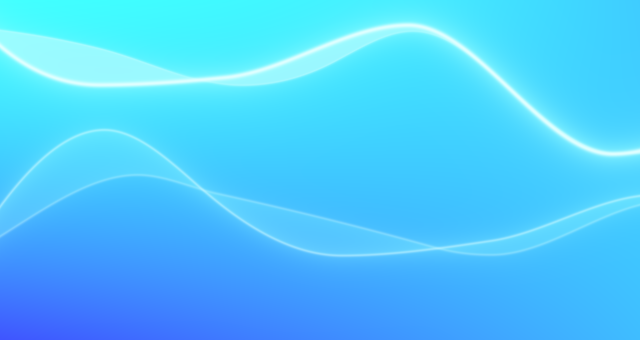
A WebGL 1 fragment shader for this background:

```glsl
precision highp float;
// Two translucent light ribbons drift over a cyan-to-blue gradient.
// Each ribbon is bounded by two smooth cubic waves; the area between them is
// tinted, and each wave is drawn as a bright core with a soft halo.

#define UPPER_CORE 0.0075
#define LOWER_CORE 0.0042
#define HALO_WIDTH 0.030
#define BLOOM_WIDTH 0.11
#define BLOOM_STRENGTH 0.16
#define UPPER_TINT 0.52
#define LOWER_TINT 0.20
#define BASE_RED 0.245
#define LIGHT_COLOR vec3(0.90, 1.0, 1.0)
#define HALO_COLOR vec3(0.60, 1.0, 1.0)

uniform vec2 u_resolution;

// Cubic from knot a to knot b; a knot is (x, height, slope).
// Returns height and slope.
vec2 hermite(float x, vec3 a, vec3 b) {
  float span = b.x - a.x;
  float t = clamp((x - a.x) / span, 0.0, 1.0);
  float s = 1.0 - t;
  float height = mix(a.y, b.y, t * t * (3.0 - 2.0 * t))
               + span * t * s * (s * a.z - t * b.z);
  float slope = 6.0 * t * s * (b.y - a.y) / span
              + s * (1.0 - 3.0 * t) * a.z + t * (3.0 * t - 2.0) * b.z;
  return vec2(height, slope);
}

// Smooth wave through six knots.
vec2 wave(float x, vec3 a, vec3 b, vec3 c, vec3 d, vec3 e, vec3 f) {
  if (x < b.x) return hermite(x, a, b);
  if (x < c.x) return hermite(x, b, c);
  if (x < d.x) return hermite(x, c, d);
  if (x < e.x) return hermite(x, d, e);
  return hermite(x, e, f);
}

// Approximate distance to a wave, in canvas heights.
float waveDistance(vec2 uv, vec2 w) {
  float slope = w.y * u_resolution.y / u_resolution.x;
  return abs(uv.y - w.x) / sqrt(1.0 + slope * slope);
}

// Soft coverage of the area between two waves.
float between(float y, float a, float b) {
  float soft = 1.0 / u_resolution.y;
  return smoothstep(-soft, soft, y - min(a, b))
       * smoothstep(-soft, soft, max(a, b) - y);
}

// Add a halo, then a core, along one wave.
vec3 drawLine(vec3 color, float dist, float width, float core, float halo) {
  float q = dist / width;
  color = mix(color, HALO_COLOR, halo * exp(-dist / HALO_WIDTH));
  return mix(color, LIGHT_COLOR, core * exp(-q * q));
}

// Parabolic blend of the green channel through bottom, middle and top rows.
vec3 backdrop(vec2 uv) {
  float bottom = mix(0.33, 0.74, uv.x);
  float middle = mix(0.78, 0.795, uv.x);
  float top = mix(1.0, 0.80, uv.x * uv.x);
  float y = uv.y;
  float green = bottom * (1.0 - y) * (1.0 - 2.0 * y)
              + middle * 4.0 * y * (1.0 - y)
              + top * y * (2.0 * y - 1.0);
  return vec3(BASE_RED, green, 1.0);
}

void main() {
  vec2 uv = gl_FragCoord.xy / u_resolution;

  // Boundary waves of the two ribbons
  vec2 upperMain = wave(uv.x,
    vec3(0.0, 0.865, -1.6), vec3(0.156, 0.75, 0.0), vec3(0.352, 0.772, 0.19),
    vec3(0.638, 0.926, 0.0), vec3(0.957, 0.547, 0.0), vec3(1.0, 0.556, 0.38));
  vec2 upperThin = wave(uv.x,
    vec3(0.0, 0.912, -0.23), vec3(0.156, 0.858, -0.47), vec3(0.378, 0.748, 0.0),
    vec3(0.521, 0.816, 0.98), vec3(0.645, 0.907, 0.0), vec3(0.964, 0.549, 0.0));
  vec2 lowerMain = wave(uv.x,
    vec3(0.0, 0.392, 2.54), vec3(0.163, 0.618, 0.0), vec3(0.3125, 0.449, -1.66),
    vec3(0.534, 0.248, 0.0), vec3(0.768, 0.292, 0.28), vec3(1.0, 0.424, 0.23));
  vec2 lowerThin = wave(uv.x,
    vec3(0.0, 0.304, 1.17), vec3(0.215, 0.485, 0.0), vec3(0.339, 0.431, -0.41),
    vec3(0.684, 0.27, -0.53), vec3(0.768, 0.25, 0.0), vec3(1.0, 0.397, 0.47));
  float upperDist = waveDistance(uv, upperMain);

  // Gradient, wide bloom and ribbon tints
  vec3 color = backdrop(uv);
  color = mix(color, HALO_COLOR, BLOOM_STRENGTH * exp(-upperDist / BLOOM_WIDTH));
  color = mix(color, LIGHT_COLOR,
              UPPER_TINT * between(uv.y, upperMain.x, upperThin.x));
  color = mix(color, HALO_COLOR,
              LOWER_TINT * between(uv.y, lowerMain.x, lowerThin.x));

  // Glowing edges, faint to bright
  color = drawLine(color, waveDistance(uv, lowerThin), LOWER_CORE, 0.26, 0.11);
  color = drawLine(color, waveDistance(uv, lowerMain), LOWER_CORE, 0.42, 0.26);
  color = drawLine(color, waveDistance(uv, upperThin), LOWER_CORE, 0.24, 0.22);
  color = drawLine(color, upperDist, UPPER_CORE, 0.92, 0.58);

  gl_FragColor = vec4(color, 1.0);
}
```
